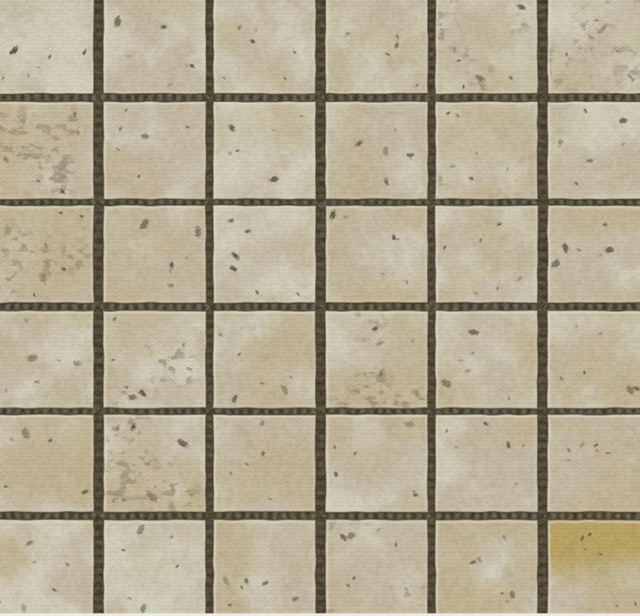
Write a Shadertoy shader that draws this texture.

```glsl
// Tumbled travertine mosaic: a six by six field of cream stone tiles with dark mesh joints.
// A regular grid gives joint distances; hashed tile ids drive tone, stains and pits,
// while layered value noise clouds the stone and roughens every edge.

const vec2 PITCH = vec2(0.1802, 0.1697);        // tile spacing, in canvas heights
const vec2 FIRST_JOINT = vec2(0.1600, 0.1626);  // lowest joint of each direction
const vec2 JOINT_WIDE = vec2(0.0083, 0.0068);   // half widths of even joints
const vec2 JOINT_THIN = vec2(0.0064, 0.0056);   // half widths of odd joints
const float EDGE_WOBBLE = 0.0016;
const float RIB_PERIOD = 0.0155;
const float SCREEN_PERIOD = 0.0062;
const float SCREEN_DEPTH = 0.016;
const float BORDER = 0.0045;
const int PITS = 6;

const vec3 PALE = vec3(0.81, 0.79, 0.72);
const vec3 CREAM = vec3(0.76, 0.715, 0.63);
const vec3 HONEY = vec3(0.735, 0.68, 0.54);
const vec3 OCHRE = vec3(0.71, 0.63, 0.38);
const vec3 STAIN = vec3(0.60, 0.55, 0.46);
const vec3 PIT = vec3(0.34, 0.30, 0.22);
const vec3 GROUT = vec3(0.28, 0.25, 0.185);
const vec3 RIB = vec3(0.44, 0.41, 0.33);
const vec3 PAPER = vec3(0.93, 0.92, 0.90);

float hash(vec2 p) {
    vec3 a = fract(vec3(p.xyx) * 0.1031);
    a += dot(a, a.yzx + 33.33);
    return fract((a.x + a.y) * a.z);
}

float noise(vec2 p) {
    vec2 i = floor(p), f = fract(p);
    f = f * f * (3.0 - 2.0 * f);
    return mix(mix(hash(i), hash(i + vec2(1, 0)), f.x),
               mix(hash(i + vec2(0, 1)), hash(i + vec2(1, 1)), f.x), f.y);
}

float fbm(vec2 p) {
    float sum = 0.0, amp = 0.5;
    for (int i = 0; i < 5; i++) {
        sum += amp * noise(p);
        p = mat2(1.6, 1.2, -1.2, 1.6) * p + 7.3;
        amp *= 0.5;
    }
    return sum;
}

// Coverage of the small elongated holes scattered over one tile
float pits(vec2 local, vec2 id, float px) {
    float cover = 0.0;
    for (int i = 0; i < PITS; i++) {
        vec2 seed = id * 17.0 + float(i) * vec2(3.7, 9.1) + 200.0;
        vec2 centre = 0.1 + 0.8 * vec2(hash(seed), hash(seed + 41.0));
        float size = hash(seed + 83.0);
        float radius = mix(0.0010, 0.0048, size * size * size);
        float angle = 3.14159 * hash(seed + 127.0);
        vec2 d = (local - centre) * PITCH;
        d = mat2(cos(angle), sin(angle), -sin(angle), cos(angle)) * d;
        d.x *= 0.6;
        float dist = length(d) - radius * (0.6 + 0.8 * noise(local * 60.0));
        float strength = mix(0.3, 0.9, hash(seed + 59.0));
        cover = max(cover, strength * (1.0 - smoothstep(-px, 1.5 * px, dist)));
    }
    return cover;
}

vec3 stone(vec2 p, vec2 local, vec2 id, float px) {
    vec2 q = p + id * 3.17 + 20.0;
    float tone = hash(id + 31.0);
    float cloud = fbm(q * 17.0);
    float warmth = smoothstep(0.35, 0.75, fbm(q * 13.0 + 40.0) + 0.22 * (tone - 0.5));
    vec3 col = mix(PALE, CREAM, smoothstep(0.25, 0.65, cloud + 0.25 * (tone - 0.4)));
    col = mix(col, HONEY, warmth * mix(0.85, 0.45, p.y));

    // Ochre bloom in the lower right tile
    float corner = step(3.5, id.x) * step(id.y, -0.5);
    col = mix(col, OCHRE, corner * smoothstep(0.3, 0.75, local.y + 0.5 * (cloud - 0.5)));

    // Fissured patches, strong on only a few tiles
    float rough = mix(0.12, 0.75, step(0.8, hash(id + 67.0)));
    float patchMask = smoothstep(0.42, 0.66, fbm(q * 14.0 + 90.0));
    float veins = smoothstep(0.50, 0.68, fbm(q * vec2(75.0, 105.0)));
    col = mix(col, STAIN, rough * patchMask * veins);
    col = mix(col, PIT, pits(local, id, px));
    return col + 0.045 * (noise(q * 190.0) - 0.5);
}

void mainImage(out vec4 fragColor, in vec2 fragCoord) {
    float px = 1.0 / iResolution.y;
    vec2 p = fragCoord * px;
    vec2 grid = (p - FIRST_JOINT) / PITCH;
    vec2 id = floor(grid), local = fract(grid);

    // Signed distance from each joint direction, positive on the stone
    vec2 joint = floor(grid + 0.5);
    vec2 offset = (grid - joint) * PITCH;
    vec2 halfWidth = mix(JOINT_WIDE, JOINT_THIN, mod(joint, 2.0));
    vec2 wobble = vec2(noise(vec2(p.y * 45.0, id.x * 9.0 + 50.0)),
                       noise(vec2(p.x * 45.0, id.y * 9.0 + 90.0))) - 0.5;
    vec2 gap = abs(offset) - halfWidth + EDGE_WOBBLE * wobble;
    float edge = min(gap.x, gap.y);

    // Stone with a worn rim, brightest along the upper and left sides
    vec3 tile = stone(p, local, id, px);
    vec2 lit = vec2(step(0.0, offset.x), step(offset.y, 0.0));
    vec2 rim = exp(-pow((gap - 0.0025) / 0.0022, vec2(2.0))) * mix(vec2(0.25), vec2(0.6), lit);
    tile = mix(tile, PALE + 0.06, max(rim.x, rim.y));

    // Mesh ribs run across the joints, fading toward their sides
    vec2 ribs = 0.5 + 0.5 * cos(6.28318 * p.yx / RIB_PERIOD + 2.0 * noise(p * 30.0));
    float across = gap.x < gap.y ? ribs.x * 0.45 : ribs.y * 0.85;
    float weave = across * smoothstep(0.0, -0.004, edge);
    vec3 grout = mix(GROUT, RIB, weave) + 0.09 * (noise(p * 240.0) - 0.5);

    vec3 col = mix(grout, tile, smoothstep(-1.2 * px, 1.2 * px, edge));

    // Fine printed line screen and the pale lower border
    float zigzag = 0.0012 * sin(6.28318 * p.x / (SCREEN_PERIOD * 1.5));
    col += SCREEN_DEPTH * sin(6.28318 * (p.y + zigzag) / SCREEN_PERIOD);
    col = mix(PAPER, col, smoothstep(BORDER - px, BORDER + px, p.y));
    fragColor = vec4(clamp(col, 0.0, 1.0), 1.0);
}
```
